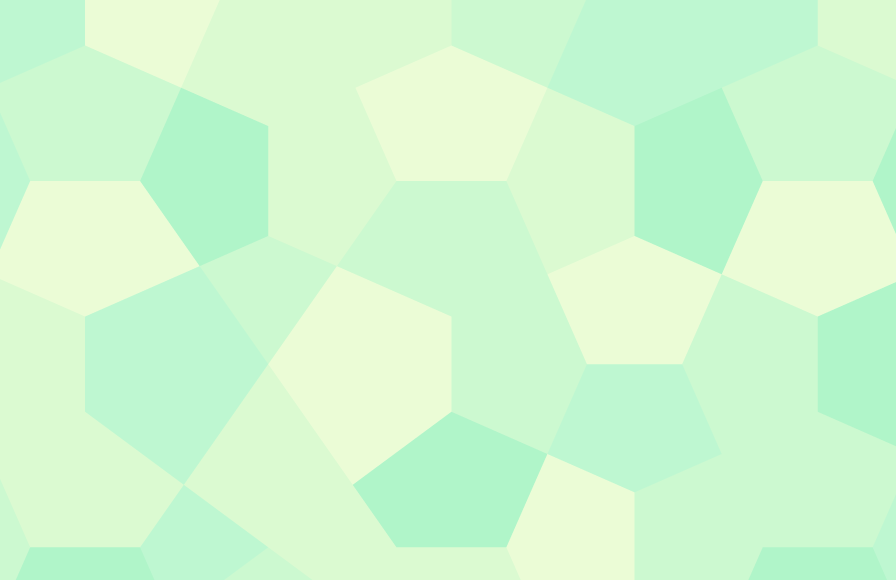
Reproduce this background procedurally as a Shadertoy shader.

```glsl
float hash(vec2 n) {
    return fract(sin(dot(n, vec2(127.1, 311.7))) * 43758.5);
}

// Half length of the edge centred on a grid node; a few nodes are pinched to a point
float edgeReach(vec2 node) {
    bool pinched = abs(mod(node.x + 0.5, 5.0) - 1.5) < 0.25 && mod(node.y + 0.5, 4.0) < 2.0;
    return pinched ? 0.0 : mix(0.30, 0.26, mod(node.y, 2.0));
}

vec3 palette(float tone) {
    if (tone < 0.14) return vec3(0.92, 0.99, 0.84);
    if (tone < 0.44) return vec3(0.86, 0.98, 0.82);
    if (tone < 0.63) return vec3(0.80, 0.975, 0.815);
    if (tone < 0.81) return vec3(0.745, 0.97, 0.82);
    return vec3(0.69, 0.96, 0.79);
}

// Cairo pentagons: two slanted lines quarter each cell, each quarter joins its corner node
vec3 pentagonColor(vec2 p) {
    vec2 cell = floor(p), f = fract(p);

    // Mirror odd cells so that corner a always carries a horizontal edge
    float odd = mod(cell.x + cell.y, 2.0);
    float dir = 1.0 - 2.0 * odd;
    f.x = mix(f.x, 1.0 - f.x, odd);
    vec2 a = cell + vec2(odd, 0.0);
    vec2 b = a + vec2(dir, 0.0);
    vec2 c = a + vec2(dir, 1.0);
    vec2 d = a + vec2(0.0, 1.0);

    bool far = f.x > mix(edgeReach(a), 1.0 - edgeReach(c), f.y);
    bool above = f.y > mix(1.0 - edgeReach(d), edgeReach(b), f.x);

    // Every node owns one pentagon on either side of its edge
    vec2 owner = a + vec2(far ? dir : 0.0, above ? 1.0 : 0.0);
    float side = far == above ? (above ? -1.0 : 1.0) : (far ? -dir : dir);

    // Evenly spread tones with a little disorder
    float tone = dot(owner, vec2(0.7549, 0.5698)) + 0.21 * side;
    return palette(fract(tone + 0.25 * hash(owner + 0.37 * side)));
}

void mainImage(out vec4 fragColor, in vec2 fragCoord) {
    // Average sub-samples for smooth edges
    vec3 color = vec3(0.0);
    for (int i = 0; i < 16; i++) {
        vec2 offset = (vec2(i % 4, i / 4) - 1.5) / 4.0;
        vec2 uv = (fragCoord + offset) / iResolution.x;
        color += pentagonColor((uv - vec2(0.095, 0.0365)) / 0.2044);
    }
    fragColor = vec4(color / 16.0, 1.0);
}
```
